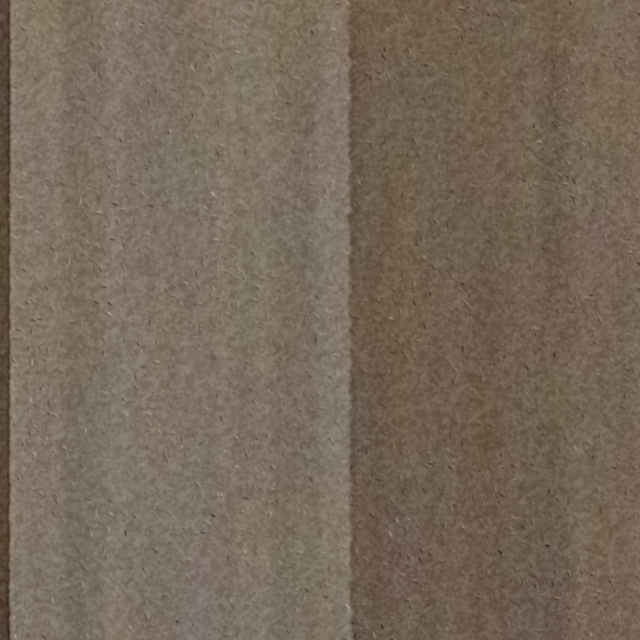
Write a Shadertoy shader that draws this texture.

```glsl
// Brushed taupe fabric: a narrow dark seam, a pale panel and a darker brown panel with flecked grain.
#define SEAM_X 0.0155
#define FOLD_X 0.5455
#define EDGE_SOFT 0.0028
#define EDGE_WOBBLE 0.006
#define GRAIN_SCALE 210.0
#define GRAIN_GAIN 0.085
#define FLECK_SCALE 58.0
#define FLECK_GAIN 0.20
#define STREAK_GAIN 0.032
#define TINT_GAIN 0.022

float hash(vec2 p) {
    vec3 q = fract(p.xyx * vec3(0.1031, 0.1030, 0.0973));
    q += dot(q, q.yzx + 33.33);
    return fract((q.x + q.y) * q.z);
}

float noise(vec2 p) {
    vec2 i = floor(p), f = fract(p);
    f = f * f * (3.0 - 2.0 * f);
    float low = mix(hash(i), hash(i + vec2(1, 0)), f.x);
    float high = mix(hash(i + vec2(0, 1)), hash(i + vec2(1, 1)), f.x);
    return mix(low, high, f.y);
}

// Scattered fibres: each cell may hold a short dash, lit on one flank and shaded on the other.
float flecks(vec2 p, float density) {
    vec2 cell = floor(p);
    float sum = 0.0;
    for (int j = -1; j <= 1; j++)
    for (int i = -1; i <= 1; i++) {
        vec2 id = cell + vec2(i, j);
        float pick = hash(id + 7.3);
        if (pick > density) continue;
        vec2 d = p - id - vec2(hash(id + 19.1), hash(id + 41.7));
        float angle = -0.9 + 1.5 * (hash(id + 63.2) - 0.5);
        vec2 along = vec2(cos(angle), sin(angle));
        float u = dot(d, along), v = dot(d, vec2(-along.y, along.x));
        float shape = exp(-u * u * 16.0 - v * v * 60.0);
        float tone = 8.0 * v + 1.3 * (hash(id + 87.9) - 0.55);
        sum += shape * tone * (0.35 + 0.65 * hash(id + 5.7));
    }
    return sum;
}

float band(float x, float start, float end, float soft) {
    return smoothstep(start - soft, start + soft, x) - smoothstep(end - soft, end + soft, x);
}

// Long vertical brush marks: broad placed bands plus fine stretched noise.
float streaks(vec2 p) {
    float x = p.x + 0.006 * (noise(p * vec2(3.0, 9.0)) - 0.5);
    float s = 0.35 * band(x, 0.018, 0.095, 0.008);
    s -= 0.65 * band(x, 0.100, 0.155, 0.012);
    s += 0.50 * band(x, 0.168, 0.198, 0.009);
    s -= 0.55 * band(x, 0.425, 0.495, 0.012);
    s += 0.40 * band(x, 0.503, FOLD_X, 0.008);
    s -= 0.40 * band(x, FOLD_X, 0.615, 0.020);
    s -= 0.35 * band(x, 0.735, 0.795, 0.020);
    s -= 0.60 * band(x, 0.845, 0.875, 0.014);
    s += 0.75 * band(x, 0.890, 1.100, 0.014);
    s += 0.7 * (noise(vec2(p.x * 34.0, p.y * 2.5)) - 0.5);
    s += 0.5 * (noise(vec2(p.x * 75.0 + 11.0, p.y * 7.0)) - 0.5);
    return s;
}

void mainImage(out vec4 fragColor, in vec2 fragCoord) {
    vec2 p = fragCoord / iResolution.xy;

    // Panel boundaries, frayed by small fibres.
    float fray = noise(vec2(3.7, p.y * 95.0)) + 0.5 * noise(vec2(8.1, p.y * 210.0)) - 0.75;
    float seamDist = p.x - SEAM_X + 0.004 * (1.0 - p.y) * 0.3 + 0.35 * EDGE_WOBBLE * fray;
    float foldDist = p.x - FOLD_X - 0.003 * (1.0 - p.y) + EDGE_WOBBLE * fray;
    float pale = smoothstep(-EDGE_SOFT, EDGE_SOFT, seamDist);
    float brown = smoothstep(-EDGE_SOFT, EDGE_SOFT, foldDist);

    // Base colours shift from warm at the top to grey at the bottom.
    vec3 paleColor = mix(vec3(0.490, 0.448, 0.400), vec3(0.502, 0.450, 0.385), p.y);
    vec3 brownColor = mix(vec3(0.428, 0.364, 0.310), vec3(0.446, 0.380, 0.308), p.y);
    vec3 color = mix(paleColor, brownColor, brown);
    color = mix(vec3(0.340, 0.275, 0.215), color, pale);

    // Vertical streaks and faint coloured blotches.
    color += STREAK_GAIN * streaks(p);
    float warmth = noise(p * vec2(16.0, 6.0) + 4.0) - 0.5;
    float green = noise(p * vec2(13.0, 8.0) + 31.0) - 0.5;
    color += TINT_GAIN * (warmth * vec3(0.5, 0.0, -1.2) + green * vec3(-0.4, 0.5, -0.2));

    // Raised rims and shadows along both boundaries.
    float rimNoise = 0.5 + noise(vec2(21.0, p.y * 70.0));
    color += 0.030 * rimNoise * exp(-pow((seamDist - 0.005) / 0.004, 2.0));
    color -= 0.085 * exp(-pow((seamDist + 0.001) / 0.0025, 2.0));
    color += 0.020 * rimNoise * exp(-pow((foldDist + 0.006) / 0.005, 2.0));
    color -= 0.035 * rimNoise * exp(-pow((foldDist - 0.005) / 0.005, 2.0));

    // Slanted fine grain and sparse flecks.
    vec2 slanted = vec2(p.x * 0.8 + p.y * 0.6, p.y * 0.8 - p.x * 0.6);
    float grain = noise(slanted * GRAIN_SCALE) - 0.5;
    grain += 0.6 * (noise(slanted * vec2(0.45, 0.6) * GRAIN_SCALE + 17.0) - 0.5);
    float fleckTone = flecks(p * FLECK_SCALE, 0.38) + 0.7 * flecks(p * FLECK_SCALE * 1.7 + 50.0, 0.45);
    float patchiness = 0.35 + 0.9 * noise(p * vec2(18.0, 11.0) + 70.0);
    color += GRAIN_GAIN * grain * vec3(0.95, 1.0, 1.0);
    color += FLECK_GAIN * patchiness * fleckTone * vec3(1.0, 0.97, 0.88) * mix(0.4, 1.0, pale);

    fragColor = vec4(clamp(color, 0.0, 1.0), 1.0);
}
```
